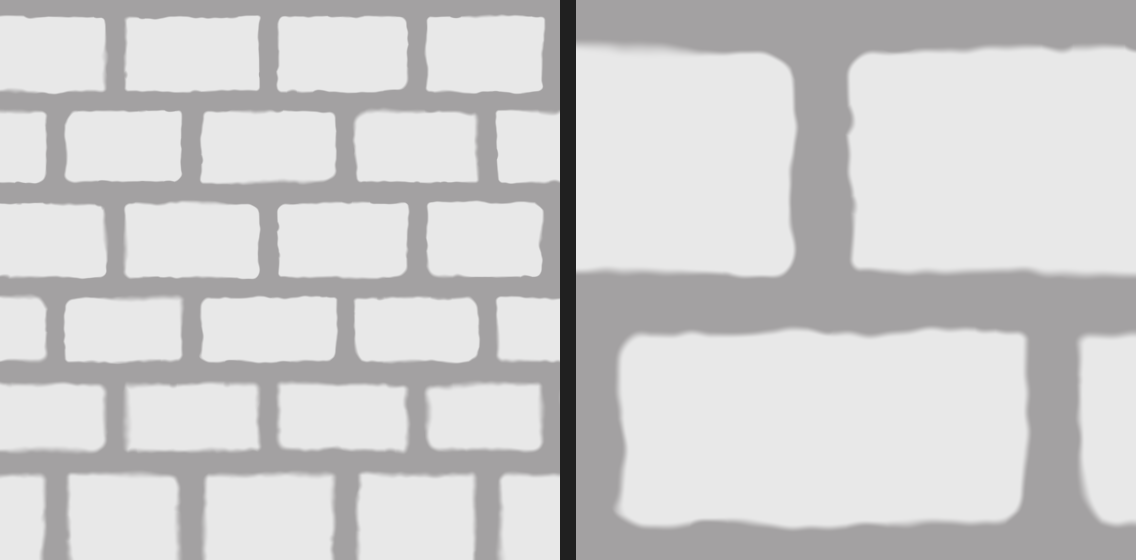
Left: the whole. Right: its middle third, enlarged.
Give the GLSL for this pattern, as a three.js fragment shader.

```glsl
// Whitewashed brick wall: six staggered courses of pale bricks in flat grey mortar.
// Each course finds the brick around the point, then draws it as a rounded box
// with uneven corners, leaning sides, noisy edges and patchy softness.
varying vec2 vUv;

float hash(vec2 p) {
  vec3 q = fract(p.xyx * vec3(0.1031, 0.1030, 0.0973));
  q += dot(q, q.yzx + 33.33);
  return fract((q.x + q.y) * q.z);
}

float noise(vec2 p) {
  vec2 i = floor(p), f = fract(p);
  f = f * f * (3.0 - 2.0 * f);
  return mix(mix(hash(i), hash(i + vec2(1.0, 0.0)), f.x),
             mix(hash(i + vec2(0.0, 1.0)), hash(i + vec2(1.0)), f.x), f.y);
}

// Coverage of one worn brick spanning lo to hi
float brick(vec2 p, vec2 lo, vec2 hi, float seed, float blur) {
  vec2 q = p - 0.5 * (lo + hi);
  vec2 offset = vec2(seed * 3.7, seed * 5.3);

  // Leaning sides, then coarse and fine edge wobble
  vec2 lean = vec2(hash(vec2(seed, 2.0)), hash(vec2(seed, 7.0))) - 0.5;
  q += vec2(0.06, 0.025) * lean * q.yx;
  q += 0.006 * (vec2(noise(p * 24.0 + offset), noise(p * 24.0 + offset + 41.0)) - 0.5);
  q += 0.0024 * (vec2(noise(p * 85.0 + offset), noise(p * 85.0 + offset + 67.0)) - 0.5);

  // Rounded box with a different radius at each corner
  float corner = hash(sign(q) * 3.0 + seed + 11.0);
  float radius = mix(0.006, 0.026, corner * corner);
  vec2 b = abs(q) - 0.5 * (hi - lo) + radius;
  float d = length(max(b, 0.0)) + min(max(b.x, b.y), 0.0) - radius;

  // Small chips and blurred patches
  d += 0.012 * max(noise(p * 42.0 + offset + 19.0) - 0.72, 0.0);
  float patchy = noise(p * 13.0 + offset + 83.0);
  float soft = 0.002 + 0.004 * blur + 0.006 * patchy * patchy * patchy;
  return 1.0 - smoothstep(-soft, soft, d + 0.3 * (soft - 0.002));
}

void main() {
  float cover = 0.0;
  for (int parity = 0; parity < 2; parity++) {
    bool odd = parity == 1;
    vec4 joints = odd ? vec4(0.100, 0.3425, 0.6175, 0.870) : vec4(0.206, 0.480, 0.745, 0.986);
    vec3 tops = odd ? vec3(0.802, 0.469, 0.154) : vec3(0.970, 0.638, 0.315);
    vec3 bottoms = odd ? vec3(0.674, 0.354, -0.060) : vec3(0.836, 0.505, 0.195);

    // Upright joints on either side of the point
    float left = -0.1, right = 1.1, column = 0.0;
    for (int c = 0; c < 4; c++) {
      if (joints[c] < vUv.x) {
        left = joints[c];
        column += 1.0;
      } else {
        right = min(right, joints[c]);
      }
    }

    for (int r = 0; r < 3; r++) {
      float course = float(2 * r + parity);
      float gap = course > 4.5 ? 0.021 : 0.017;
      cover = max(cover, brick(vUv, vec2(left + gap, bottoms[r]), vec2(right - gap, tops[r]),
                               course * 7.0 + column + 1.0, smoothstep(2.5, 4.5, course)));
    }
  }

  vec3 mortar = vec3(0.640, 0.632, 0.635);
  vec3 paint = vec3(0.908);
  gl_FragColor = vec4(mix(mortar, paint, cover), 1.0);
}
```
